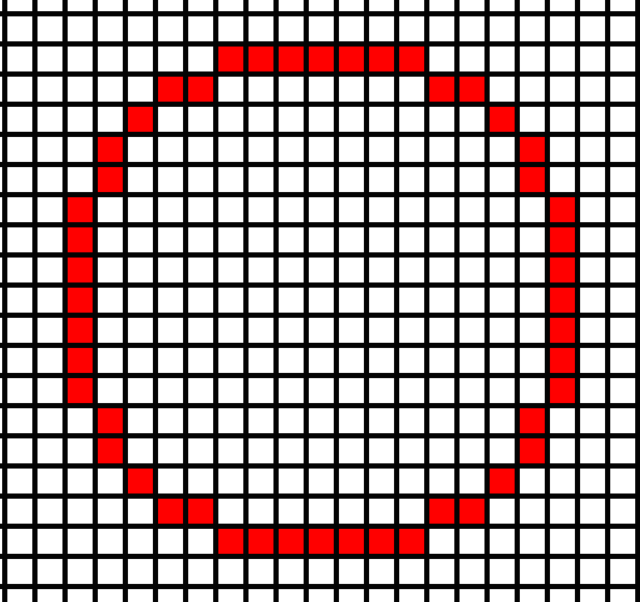
This pattern is drawn by a Shadertoy shader. Its source:

```glsl
const vec2 CENTER = vec2(0.502, 0.5014);   // middle of the ring, share of canvas
const float PITCH = 0.0471;                // cell size, share of canvas width
const float LINE_WIDTH = 0.172;            // share of a cell
const float LINE_SOFTNESS = 0.025;         // edge blur, share of a cell
const float RING_RADIUS = 8.3;             // in cells
const float RING_HALF_WIDTH = 0.4;         // in cells
const vec3 PAPER = vec3(1.0);
const vec3 RING_RED = vec3(1.0, 0.0, 0.0);
const vec3 LINE_BLACK = vec3(0.01);

// Rasterized circle: true for cells whose centre lies within the ring band
bool inRing(vec2 cell) {
    return abs(length(cell) - RING_RADIUS) < RING_HALF_WIDTH;
}

// Coverage of the cell interior, 0 on the grid lines
float cellMask(vec2 local, float pixel) {
    vec2 toLine = 0.5 - abs(local) - 0.5 * LINE_WIDTH;
    float blur = max(LINE_SOFTNESS, 0.6 * pixel);
    vec2 inside = smoothstep(-blur, blur, toLine);
    return inside.x * inside.y;
}

void mainImage(out vec4 fragColor, in vec2 fragCoord) {
    // Cell coordinates, with the ring's central cell at the origin
    vec2 aspect = vec2(1.0, iResolution.y / iResolution.x);
    vec2 p = (fragCoord / iResolution.xy - CENTER) * aspect / PITCH;
    vec2 cell = floor(p + 0.5);
    float pixel = 1.0 / (iResolution.x * PITCH);

    // Fill each cell, then draw the grid between them
    vec3 fill = inRing(cell) ? RING_RED : PAPER;
    vec3 color = mix(LINE_BLACK, fill, cellMask(p - cell, pixel));
    fragColor = vec4(color, 1.0);
}
```
